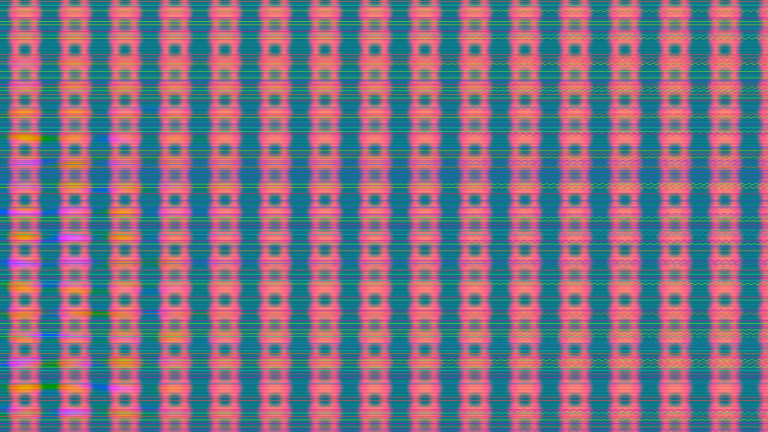
Write a WebGL 2 fragment shader that draws this pattern.

```glsl
#version 300 es
precision highp float;
// Woven coral columns on teal, pierced by alternating strong and faint dots.
// Each cell is a soft distance shape; thin hashed scanlines cross it, with
// noisy colour drift at the lower left and rippled lines toward the right.

#define CELL 0.11574       // repeat size in canvas heights
#define ROW_SHIFT 0.64     // height of the first strong dot, in cells
#define COLUMN_HALF 0.295  // mean half width of a column, in cells
#define SCALLOP 0.03       // variation of that half width
#define DOT_RADIUS 0.115   // dot size, in cells
#define SOFTNESS 0.08      // blur of the shape edges, in cells
#define LINES 130.0        // scanlines per canvas height
#define LINE_HALF 0.0010   // half width of a scanline, in heights
#define RIPPLES 62.0       // ripples per canvas height
#define DRIFT 1.5          // strength of the colour drift

uniform vec2 u_resolution;
out vec4 fragColor;

const float TAU = 6.2831853;
const vec3 TEAL = vec3(0.05, 0.49, 0.55);
const vec3 CORAL = vec3(1.0, 0.51, 0.48);
const vec3 ROSE = vec3(1.0, 0.36, 0.57);

float hash(float n) {
    return fract(sin(n * 12.9898) * 43758.547);
}

vec2 gradient(vec2 cell) {
    float angle = TAU * hash(dot(cell, vec2(1.0, 57.31)));
    return vec2(cos(angle), sin(angle));
}

float gradientNoise(vec2 p) {
    vec2 i = floor(p), f = fract(p);
    vec2 u = f * f * f * (f * (f * 6.0 - 15.0) + 10.0);
    vec2 e = vec2(0.0, 1.0);
    float low = mix(dot(gradient(i), f),
                    dot(gradient(i + e.yx), f - e.yx), u.x);
    float high = mix(dot(gradient(i + e.xy), f - e.xy),
                     dot(gradient(i + e.yy), f - e.yy), u.x);
    return mix(low, high, u.y);
}

// Scalloped column with a squarish dot every half cell
vec3 weave(float x, float v) {
    float halfWidth = COLUMN_HALF - SCALLOP * cos(2.0 * TAU * v);
    float column = 1.0 - smoothstep(halfWidth - SOFTNESS, halfWidth + SOFTNESS, abs(x));

    float y = 0.5 * (fract(2.0 * v + 0.5) - 0.5);
    vec2 a = abs(vec2(x, y));
    float radius = pow(a.x * a.x * a.x + a.y * a.y * a.y, 1.0 / 3.0);
    float dotMask = 1.0 - smoothstep(DOT_RADIUS - SOFTNESS, DOT_RADIUS + SOFTNESS, radius);
    dotMask *= mix(0.65, 1.0, 0.5 + 0.5 * cos(TAU * v));

    vec3 warm = mix(CORAL, ROSE, smoothstep(0.06, 0.27, abs(x)));
    return mix(TEAL, warm, column * (1.0 - dotMask));
}

vec3 lineHue(float h) {
    return 0.5 + 0.42 * cos(TAU * (h + vec3(0.0, 0.33, 0.67)));
}

// Pixel coverage of a thin line at the given distance
float lineCover(float d, float pixel) {
    return clamp((LINE_HALF + 0.5 * pixel - abs(d)) / pixel, 0.0, 1.0);
}

void main() {
    vec2 p = gl_FragCoord.xy / u_resolution.y;
    float pixel = 1.0 / u_resolution.y;
    float across = gl_FragCoord.x / u_resolution.x;
    float v = p.y / CELL - ROW_SHIFT;
    float x = fract(p.x / CELL) - 0.5;
    float between = 0.5 - 0.5 * cos(2.0 * TAU * v);

    vec3 color = weave(x, v);

    // Colour drift in the bands between dots, fading right and upward
    float wear = (1.0 - smoothstep(0.0, 0.36, across))
               * (1.0 - smoothstep(0.6, 1.0, p.y)) * between * between;
    float drift = gradientNoise(vec2(p.x * 9.0, p.y * 42.0));
    color += DRIFT * wear * drift * vec3(0.0, 0.25, -1.0);
    color.r -= 0.2 * wear * abs(drift);

    // Fine striation
    float line = p.y * LINES;
    color *= 0.98 + 0.05 * sin(TAU * line);

    // Coloured scanlines, sparse across the strong dots, rippled at the right
    float row = floor(line);
    float calm = 0.5 + 0.5 * cos(TAU * ((row + 0.5) / LINES / CELL - ROW_SHIFT));
    float present = step(hash(row + 3.0), mix(0.9, 0.45, calm));
    float ripple = 0.25 * smoothstep(0.4, 0.95, across) * between
                 * sin(TAU * RIPPLES * p.x + row);
    float center = 0.45 + 0.3 * hash(row + 41.0) + ripple;
    float offset = (fract(line) - center) / LINES;
    float shadow = lineCover(offset + 0.4 / LINES, pixel);
    color = mix(color, vec3(0.22, 0.22, 0.42), 0.32 * shadow * present);
    float cover = lineCover(offset, pixel);
    color = mix(color, lineHue(hash(row + 17.0)), 0.62 * cover * present);

    fragColor = vec4(clamp(color, 0.0, 1.0), 1.0);
}
```
